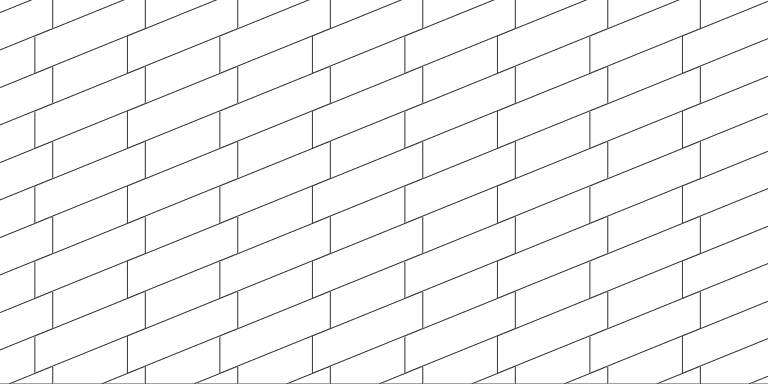
Give the GLSL for this pattern, as a Shadertoy shader.

```glsl
const vec3 PAPER = vec3(1.0);
const vec3 INK = vec3(0.0);
const vec2 PITCH = vec2(0.2409, 0.1953);   // spacing of the outlined bricks
const vec2 BRICK = vec2(0.2875, 0.0972);   // brick width and upright height
const vec2 ANCHOR = vec2(0.0908, 0.9063);  // upper left corner of one brick
const float SLOPE = 0.4054;
const float LINE_WIDTH = 0.0021;
const float RULE_OPACITY = 0.45;

// Coverage of a line of the given width, box filtered over one blur length
float stroke(float dist, float width, float blur) {
    float reach = 0.5 * (width + blur) - abs(dist);
    return clamp(reach / blur, 0.0, min(width / blur, 1.0));
}

// Soft inside mask for a signed distance
float inside(float dist, float blur) {
    return clamp(0.5 - dist / blur, 0.0, 1.0);
}

// Outline of a sheared brick, repeated vertically; p is relative to its upper left corner
float brickOutline(vec2 p, vec2 size, float slope, float pitchY, float width, float blur) {
    float v = p.y - slope * p.x + 0.5 * size.y;
    float dy = abs(mod(v + 0.5 * pitchY, pitchY) - 0.5 * pitchY) - 0.5 * size.y;
    float dx = abs(p.x - 0.5 * size.x) - 0.5 * size.x;
    float slanted = stroke(dy * inversesqrt(1.0 + slope * slope), width, blur);
    float upright = stroke(dx, width, blur);
    return max(slanted * inside(dx, blur), upright * inside(dy, blur));
}

// Bricks reach past their column, so the column to the left is drawn too
float brickLines(vec2 p, vec2 pitch, vec2 size, float slope, float width, float blur) {
    float margin = 0.05 * pitch.x;
    float u = mod(p.x + margin, pitch.x) - margin;
    float ink = 0.0;
    for (int i = 0; i < 2; i++) {
        vec2 local = vec2(u + float(i) * pitch.x, p.y);
        ink = max(ink, brickOutline(local, size, slope, pitch.y, width, blur));
    }
    return ink;
}

void mainImage(out vec4 fragColor, in vec2 fragCoord) {
    float pixel = 1.0 / iResolution.y;
    vec2 p = fragCoord * pixel;
    float ink = brickLines(p - ANCHOR, PITCH, BRICK, SLOPE, LINE_WIDTH, 1.1 * pixel);

    // Thin rule along the lower edge
    float rule = stroke(p.y - 0.5 * LINE_WIDTH, LINE_WIDTH, pixel);
    ink = max(ink, RULE_OPACITY * rule);

    fragColor = vec4(mix(PAPER, INK, ink), 1.0);
}
```
